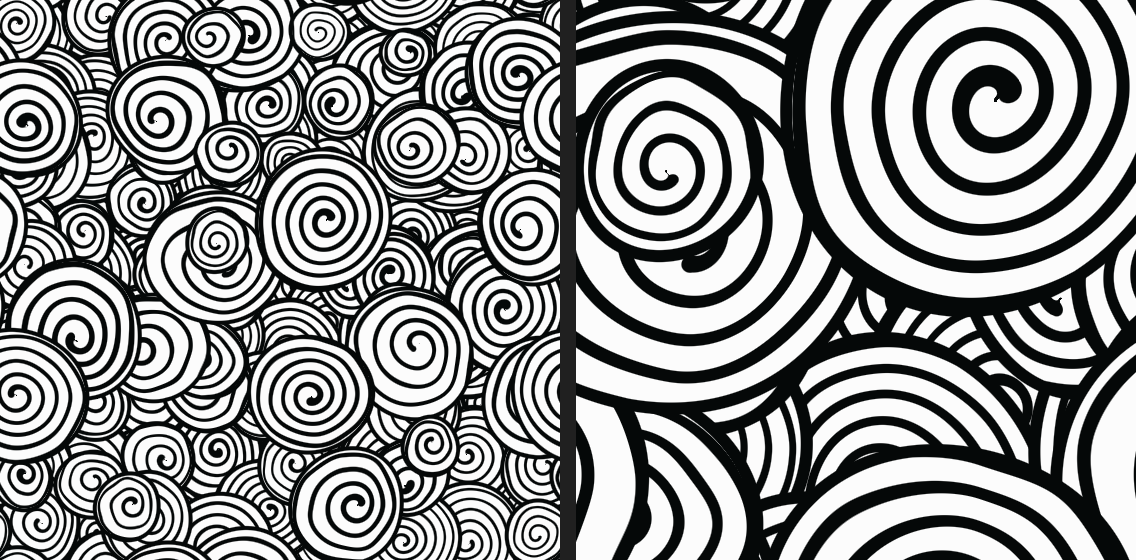
Left, the full canvas; right, a detail of the centre.
Reproduce this pattern procedurally as a Shadertoy shader.

```glsl
// Hand-inked spiral discs heaped on one another, resolved front to back.
// Each layer is a jittered grid whose cell indices wrap, and the gradient
// noise lives in disc-local space, so the tile has no seam.

const vec3 INK = vec3(0.02, 0.03, 0.03);
const vec3 PAPER = vec3(0.99);

// Front layer first: smallest radius, largest radius, pitch scale, share kept
const int LAYER_COUNT = 4;
const vec4 LAYERS[LAYER_COUNT] = vec4[](
    vec4(0.042, 0.060, 0.98, 0.34),
    vec4(0.090, 0.126, 1.00, 0.34),
    vec4(0.050, 0.082, 0.92, 0.62),
    vec4(0.085, 0.100, 0.74, 1.00));
const int FRONT_CELLS = 6;         // cells per side, multiples of three
const int BACK_CELLS = 9;

const float JITTER = 0.6;          // share of a cell a centre may roam
const float PITCH_BASE = 0.010;    // gap between turns of a tiny disc
const float PITCH_GROWTH = 0.13;   // extra gap per unit of radius
const float LINE_MIN = 0.130;      // half line width, in pitches
const float LINE_MAX = 0.182;
const float RIM = 0.0036;          // half width of the disc outline
const float START = 0.45;          // spiral start radius, in pitches
const float OFF_CENTRE = 0.26;     // largest shift of the spiral eye
const float RIM_WOBBLE = 0.035;
const float TURN_WOBBLE = 0.38;
const float EDGE_PIXELS = 1.2;     // width of the smoothed edges
const float TAU = 6.2831853;

// Integer hash giving three values in 0..1
vec3 hash3(ivec3 key) {
    uvec3 v = uvec3(key) * 1664525u + 1013904223u;
    v.x += v.y * v.z; v.y += v.z * v.x; v.z += v.x * v.y;
    v ^= v >> 16u;
    v.x += v.y * v.z; v.y += v.z * v.x; v.z += v.x * v.y;
    return vec3(v >> 8u) / 16777216.0;
}

float cornerSlope(ivec2 corner, vec2 offset) {
    return dot(hash3(ivec3(corner, 77)).xy * 2.0 - 1.0, offset);
}

float gradientNoise(vec2 p) {
    ivec2 i = ivec2(floor(p));
    vec2 f = fract(p);
    vec2 w = f * f * (3.0 - 2.0 * f);
    float low = mix(cornerSlope(i, f),
                    cornerSlope(i + ivec2(1, 0), f - vec2(1, 0)), w.x);
    float high = mix(cornerSlope(i + ivec2(0, 1), f - vec2(0, 1)),
                     cornerSlope(i + ivec2(1, 1), f - vec2(1, 1)), w.x);
    return mix(low, high, w.y);
}

// Coverage of the region where distance < 0
float fill(float distance, float edge) {
    return clamp(0.5 - distance / edge, 0.0, 1.0);
}

// Returns (ink amount, disc coverage) at offset q from the disc centre
vec2 spiralDisc(vec2 q, float radius, float pitchScale, ivec3 id, float edge) {
    vec3 shape = hash3(id + ivec3(0, 0, 100));

    // Polar frame around the off-centre eye, rim distance along each ray
    float eyeAngle = TAU * shape.x;
    vec2 eye = radius * OFF_CENTRE * shape.y * vec2(cos(eyeAngle), sin(eyeAngle));
    vec2 ray = q - eye;
    float r = max(length(ray), 1e-5);
    float along = dot(ray, eye) / r;
    float theta = atan(ray.y, ray.x);
    float rimRadius = sqrt(radius * radius - dot(eye, eye) + along * along) - along;
    rimRadius *= 1.0 + RIM_WOBBLE * (sin(2.0 * theta + TAU * shape.z)
                                     + 0.5 * sin(3.0 * theta + TAU * shape.y));
    float rimDistance = r - rimRadius;
    float cover = fill(rimDistance - RIM, edge);
    if (rimDistance > -RIM - 0.5 * edge && rimDistance > 0.0) return vec2(1.0, cover);

    // Archimedean spiral, measured in turns from the eye
    vec3 style = hash3(id + ivec3(0, 0, 200));
    float pitch = (PITCH_BASE + PITCH_GROWTH * radius) * pitchScale
                  * mix(0.85, 1.15, shape.y);
    float localPitch = rimRadius * pitch / radius;
    float wobble = gradientNoise(q / radius * 1.6 + shape.zx * 60.0);
    float v = r / localPitch + TURN_WOBBLE * wobble * min(r / rimRadius * 1.5, 1.0);
    v = max(v, 0.01);
    float angle = (style.x < 0.5 ? -theta : theta) + TAU * shape.z;
    float turn = fract(angle / TAU);
    float x = v - START - turn;
    float ring = max(0.0, floor(x + 0.5));
    float slant = inversesqrt(1.0 + 1.0 / (TAU * TAU * v * v));

    // The stroke swells towards a round bulb at its inner end
    float halfLine = pitch * mix(LINE_MIN, LINE_MAX, style.y);
    float swell = mix(0.3, 1.9, style.z * style.z);
    float stroke = halfLine * (1.0 + 0.35 * wobble + swell * exp(-3.0 * (ring + turn)));
    float line = abs(x - ring) * localPitch * slant - stroke;
    vec2 bulbOffset = v * vec2(cos(angle), sin(angle)) - vec2(START, 0.0);
    float bulb = length(bulbOffset) * localPitch - halfLine * (1.0 + swell);
    return vec2(fill(min(min(line, bulb), -rimDistance - RIM), edge), cover);
}

void mainImage(out vec4 fragColor, in vec2 fragCoord) {
    vec2 uv = fragCoord / iResolution.xy;
    float edge = EDGE_PIXELS / min(iResolution.x, iResolution.y);
    float ink = 0.0;
    float unseen = 1.0;  // share of this point not yet covered

    for (int layer = 0; layer < LAYER_COUNT && unseen > 0.01; layer++) {
        vec4 spec = LAYERS[layer];
        int cells = layer < 2 ? FRONT_CELLS : BACK_CELLS;
        ivec2 first = ivec2(uv * float(cells)) - 1;
        // Visiting neighbours by index modulo three keeps one stacking order
        for (int j = 0; j < 9 && unseen > 0.01; j++) {
            ivec2 cell = first + (ivec2(j % 3, j / 3) - first + 9) % 3;
            ivec3 id = ivec3((cell + cells) % cells, layer + 11);
            vec3 rnd = hash3(id);
            if (rnd.z > spec.w) continue;
            vec2 q = uv - (vec2(cell) + 0.5 + JITTER * (rnd.xy - 0.5)) / float(cells);
            float radius = mix(spec.x, spec.y, rnd.z / spec.w);
            float reach = radius * 1.1 + RIM;
            if (dot(q, q) > reach * reach) continue;
            vec2 disc = spiralDisc(q, radius, spec.z, id, edge);
            ink += unseen * disc.y * disc.x;
            unseen *= 1.0 - disc.y;
        }
    }
    fragColor = vec4(mix(PAPER, INK, ink + unseen), 1.0);
}
```
